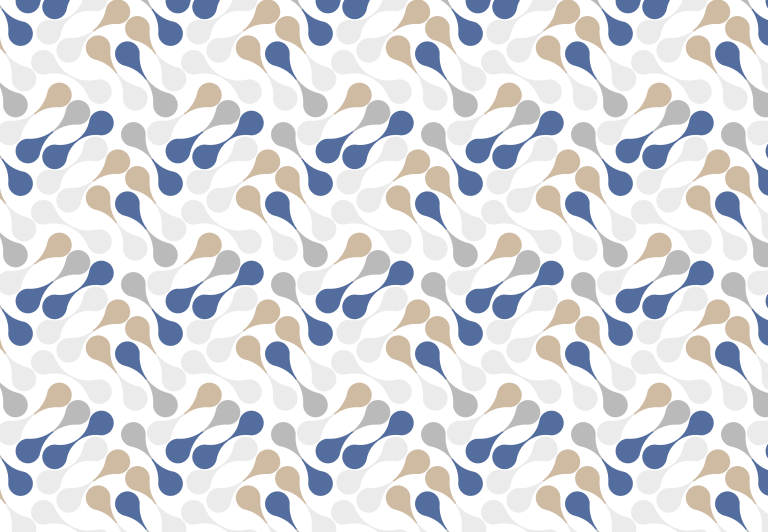
Give the GLSL for this pattern, as a Shadertoy shader.

```glsl
const float REPEATS_ACROSS = 5.12;
const float END_RADIUS = 0.082;
const float WAIST = 0.005;
const int COUNT = 10;

// Each link in the tile: centre (xy) and half axis (zw), y pointing down
const vec4 LINKS[COUNT] = vec4[COUNT](
    vec4(0.229, 0.760, 0.167, -0.127),
    vec4(0.353, 0.878, 0.167, -0.129),
    vec4(0.520, 0.933, 0.156, -0.113),
    vec4(0.480, 0.104, 0.156, -0.111),
    vec4(0.622, 0.207, 0.164, -0.129),
    vec4(0.476, 0.513, 0.187, 0.098),
    vec4(0.778, 0.487, 0.124, 0.169),
    vec4(0.976, 0.529, 0.127, 0.171),
    vec4(0.038, 0.358, 0.122, 0.169),
    vec4(0.013, 0.060, 0.124, 0.164));

// Palette indices of the left and right drop of each link
const ivec2 TINTS[COUNT] = ivec2[COUNT](
    ivec2(0, 1), ivec2(3, 2), ivec2(3, 3), ivec2(0, 0), ivec2(0, 1),
    ivec2(0, 0), ivec2(1, 0), ivec2(3, 2), ivec2(1, 0), ivec2(2, 3));

vec3 palette(int index) {
    if (index == 0) return vec3(0.92);
    if (index == 1) return vec3(0.81, 0.73, 0.635);
    if (index == 2) return vec3(0.735, 0.73, 0.735);
    return vec3(0.325, 0.43, 0.62);
}

// Two discs joined by concave arcs that are tangent to both
float linkDistance(vec2 p, float halfLength, float radius, float waist) {
    p = abs(p);
    float arcRadius = (halfLength * halfLength + waist * waist - radius * radius)
                    / (2.0 * (radius - waist));
    float arcHeight = arcRadius + waist;
    bool inNeck = p.x / halfLength + p.y / arcHeight < 1.0;
    return inNeck ? arcRadius - length(p - vec2(0.0, arcHeight))
                  : length(p - vec2(halfLength, 0.0)) - radius;
}

// Offset to the nearest copy of a point in the unit lattice
vec2 wrapOffset(vec2 p, vec2 centre) {
    return fract(p - centre + 0.5) - 0.5;
}

float coverage(float distance, float pixel) {
    return clamp(0.5 - distance / pixel, 0.0, 1.0);
}

void mainImage(out vec4 fragColor, in vec2 fragCoord) {
    float pixel = REPEATS_ACROSS / iResolution.x;
    vec2 p = vec2(fragCoord.x, iResolution.y - fragCoord.y) * pixel;
    vec3 color = vec3(1.0);

    for (int i = 0; i < COUNT; i++) {
        vec2 halfAxis = LINKS[i].zw;
        float halfLength = length(halfAxis);
        vec2 axis = halfAxis / halfLength;
        vec2 offset = wrapOffset(p, LINKS[i].xy);

        // Rotate so the link lies along x
        vec2 local = vec2(dot(offset, axis), dot(offset, vec2(-axis.y, axis.x)));
        float d = linkDistance(local, halfLength, END_RADIUS, WAIST);

        // The two drops change colour at the waist
        vec3 tint = mix(palette(TINTS[i].x), palette(TINTS[i].y), coverage(-local.x, pixel));
        color = mix(color, tint, coverage(d, pixel));
    }
    fragColor = vec4(color, 1.0);
}
```
